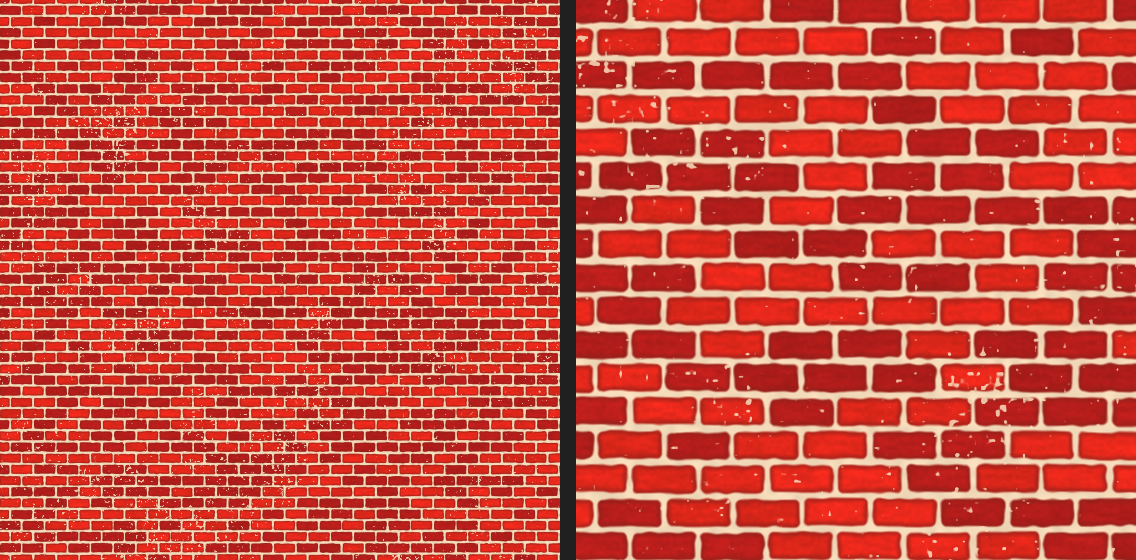
Left: the whole. Right: its middle third, enlarged.
This texture is drawn by a WebGL 2 fragment shader. Its source:

```glsl
#version 300 es
precision highp float;

#define COLUMNS 24.5
#define ROWS 50.0
#define PHASE vec2(0.55, 0.42)
#define JOINT vec2(0.075, 0.092)
#define CORNER 0.15
#define WOBBLE 0.07
#define BRIGHT_SHARE 0.53
#define WEAR 0.22
#define BRIGHT_RED vec3(0.89, 0.155, 0.105)
#define DARK_RED vec3(0.71, 0.115, 0.105)
#define RIM_RED vec3(0.55, 0.13, 0.10)
#define CREAM vec3(0.97, 0.87, 0.74)

uniform vec2 u_resolution;
out vec4 fragColor;

float hash(vec2 p) {
    return fract(sin(dot(p, vec2(127.1, 311.7))) * 43758.5453);
}

float noise(vec2 p) {
    vec2 cell = floor(p);
    vec2 f = fract(p);
    f = f * f * (3.0 - 2.0 * f);
    float low = mix(hash(cell), hash(cell + vec2(1.0, 0.0)), f.x);
    float high = mix(hash(cell + vec2(0.0, 1.0)), hash(cell + 1.0), f.x);
    return mix(low, high, f.y);
}

float roundedBox(vec2 p, vec2 halfSize, float radius) {
    vec2 q = abs(p) - halfSize + radius;
    return length(max(q, 0.0)) + min(max(q.x, q.y), 0.0) - radius;
}

void main() {
    float side = min(u_resolution.x, u_resolution.y);
    vec2 uv = gl_FragCoord.xy / side;
    vec2 wall = uv * ROWS; // one unit is one course high
    float soft = max(0.7 * ROWS / side, 0.05);

    // Running bond: every other course shifts by half a brick
    vec2 grid = uv * vec2(COLUMNS, ROWS) + PHASE;
    float course = floor(grid.y);
    grid.x += 0.5 * mod(course, 2.0);
    vec2 id = floor(grid);
    vec2 brickSize = vec2(ROWS / COLUMNS, 1.0);
    vec2 local = (fract(grid) - 0.5) * brickSize;

    // Uneven brick outline
    vec2 jitter = vec2(hash(id + 3.7), hash(id + 8.3)) - 0.5;
    vec2 halfSize = 0.5 * brickSize - JOINT;
    float dist = roundedBox(local - 0.05 * jitter, halfSize, CORNER);
    dist += WOBBLE * (noise(wall * 3.5) - 0.5);

    // Two fired tones with slight drift between bricks
    float bright = step(hash(id), BRIGHT_SHARE);
    vec3 brick = mix(DARK_RED, BRIGHT_RED, bright);
    brick *= 0.95 + 0.10 * hash(id + 21.4);

    // Streaks, grain and darker rims
    float streak = noise(wall * vec2(2.0, 7.0));
    float grain = noise(wall * 10.0 + 40.0);
    brick *= 0.91 + 0.10 * streak + 0.08 * grain;
    float rim = smoothstep(-0.20, -0.03, dist);
    brick = mix(brick, RIM_RED, 0.58 * rim);

    // Cream chips gather in worn patches
    float patchy = noise(wall * 0.28 + 5.0);
    float speck = 0.6 * noise(wall * 5.0 + 9.0) + 0.4 * noise(wall * 9.0);
    float limit = 0.88 - WEAR * patchy * patchy - 0.07 * hash(id + 55.0);
    float chip = smoothstep(limit, limit + 0.12, speck);
    brick = mix(brick, CREAM, 0.85 * chip);

    // Mortar with faint stains
    vec3 mortar = CREAM * (0.94 + 0.08 * noise(wall * 4.0 + 70.0));
    float joint = smoothstep(-soft, soft, dist);
    fragColor = vec4(mix(brick, mortar, joint), 1.0);
}
```
